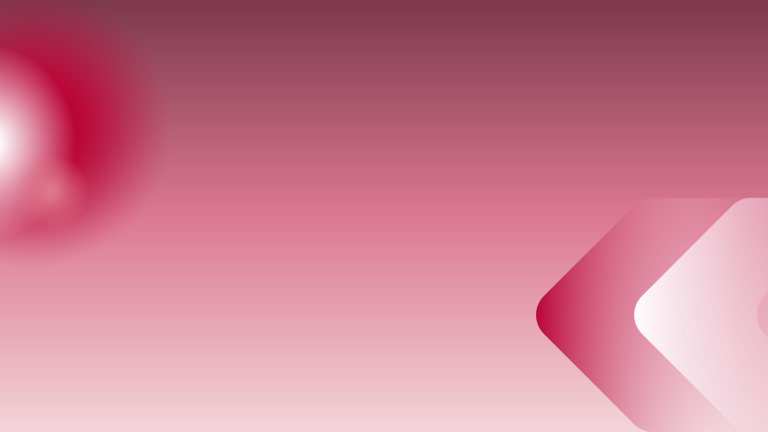
This background is drawn by a Shadertoy shader. Its source:

```glsl
// Rose vertical gradient with soft crimson and white glows at left and rounded chevrons at right.
#define CRIMSON vec3(0.73, 0.02, 0.22)
#define PEACH vec3(0.88, 0.49, 0.55)
#define SKY_TOP vec3(0.49, 0.22, 0.30)
#define SKY_MID vec3(0.86, 0.47, 0.57)
#define SKY_LOW vec3(0.95, 0.83, 0.85)
#define CHEVRON_Y 0.271
#define HALF_HEIGHT 0.271
#define CORNER 0.0625
#define FADE_WIDTH 0.463

// Signed distance to a left-pointing chevron, open to the right, with its tip at the origin.
float chevronDistance(vec2 p) {
    vec2 q = vec2(p.x - CORNER, abs(p.y));
    float h = HALF_HEIGHT - CORNER;
    float slope = length(q - clamp((q.x + q.y) * 0.5, 0.0, h));
    float roof = length(vec2(min(q.x - h, 0.0), q.y - h));
    bool inside = q.y < h && q.x > q.y;
    return min(slope, roof) * (inside ? -1.0 : 1.0) - CORNER;
}

// Paints a chevron whose colour and opacity change from its tip to the right.
vec3 paintChevron(vec3 base, vec2 p, float tipX, vec4 tipTint, vec4 endTint) {
    vec2 q = p - vec2(tipX, CHEVRON_Y);
    float pixel = 1.0 / iResolution.y;
    float cover = smoothstep(0.7 * pixel, -0.7 * pixel, chevronDistance(q));
    vec4 tint = mix(tipTint, endTint, clamp(q.x / FADE_WIDTH, 0.0, 1.0));
    return mix(base, tint.rgb, tint.a * cover);
}

// Opacity of an elliptical glow, solid inside the core and zero at its rim.
float glow(vec2 p, vec2 center, vec2 radii, float core) {
    float d = length((p - center) / radii);
    return clamp((1.0 - d) / (1.0 - core), 0.0, 1.0);
}

void mainImage(out vec4 fragColor, in vec2 fragCoord) {
    vec2 p = fragCoord / iResolution.y;

    // Background gradient in two linear halves
    vec3 color = mix(SKY_LOW, SKY_MID, clamp(p.y * 2.0, 0.0, 1.0));
    color = mix(color, SKY_TOP, clamp(p.y * 2.0 - 1.0, 0.0, 1.0));

    // Glows
    float halo = glow(p, vec2(0.074, 0.704), vec2(0.324), 0.32);
    color = mix(color, CRIMSON, mix(halo, smoothstep(0.0, 1.0, halo), 0.4));
    color = mix(color, vec3(1.0), glow(p, vec2(-0.028, 0.669), vec2(0.204, 0.227), 0.12));
    color = mix(color, PEACH, 0.9 * glow(p, vec2(0.12, 0.556), vec2(0.088), 0.1));

    // Chevrons, back to front
    color = paintChevron(color, p, 1.241, vec4(CRIMSON, 1.0), vec4(0.96, 0.88, 0.92, 0.05));
    color = paintChevron(color, p, 1.468, vec4(1.0), vec4(0.92, 0.72, 0.80, 0.25));
    color = paintChevron(color, p, 1.752, vec4(PEACH, 0.25), vec4(PEACH, 0.0));

    fragColor = vec4(color, 1.0);
}
```
